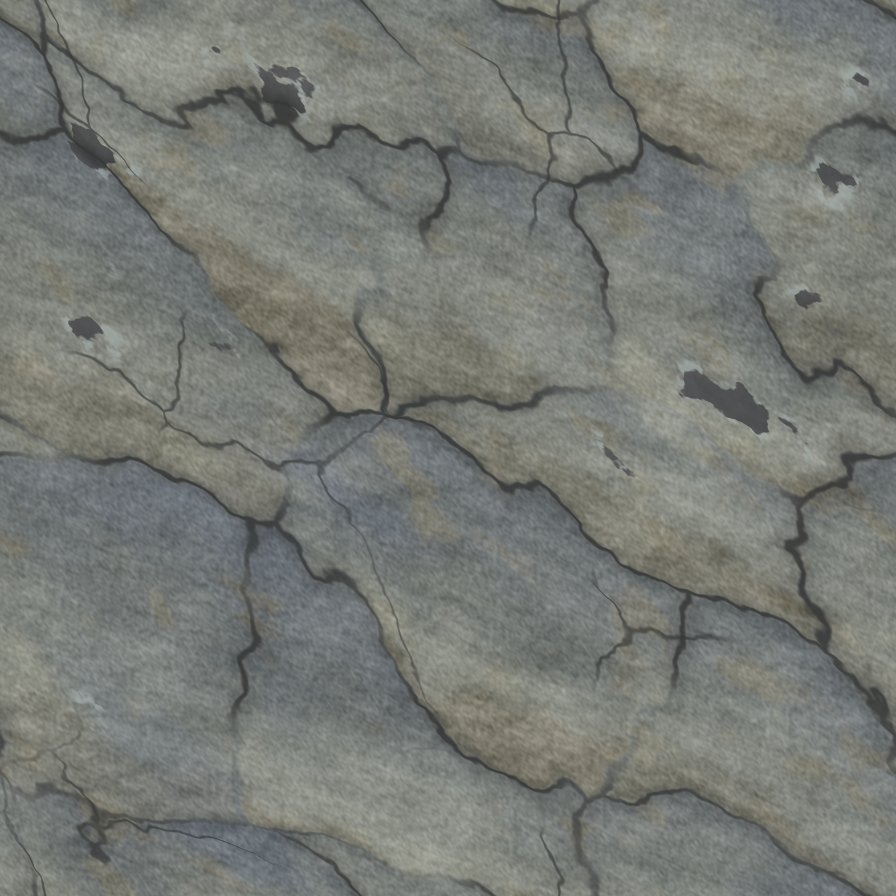
A Shadertoy shader for this texture:

```glsl
const vec3 STONE   = vec3(0.475, 0.492, 0.475);
const vec3 SLATE   = vec3(0.405, 0.428, 0.450);
const vec3 OCHRE   = vec3(0.505, 0.480, 0.405);
const vec3 PALE    = vec3(0.665, 0.665, 0.595);
const vec3 LICHEN  = vec3(0.650, 0.690, 0.680);
const vec3 STAIN   = vec3(0.285, 0.285, 0.295);
const vec3 CREVICE = vec3(0.210, 0.215, 0.215);

const float SKEW = 0.5;               // downhill slope of the bedding; row counts stay even
const vec2 SLAB_COUNT = vec2(3.0, 4.0);
const vec2 FRACTURE_COUNT = vec2(4.0, 4.0);
const vec2 LIGHT_STEP = vec2(-0.0035, 0.0050);
const float WARP = 0.085;
const float RELIEF = 0.62;
const float GRAIN = 0.065;

// Skewed lattice that repeats over the unit square
vec2 toLattice(vec2 uv, vec2 n) {
    return n * vec2(uv.x, uv.y + SKEW * uv.x);
}

vec2 wrapCell(vec2 c, vec2 n) {
    float turns = floor(c.x / n.x);
    return vec2(c.x - turns * n.x, mod(c.y - turns * SKEW * n.y, n.y));
}

vec2 hash2(vec2 c, float seed) {
    highp uvec3 v = uvec3(c, seed) * 1664525u + 1013904223u;
    v.x += v.y * v.z; v.y += v.z * v.x; v.z += v.x * v.y;
    v ^= v >> 16u;
    v.x += v.y * v.z; v.y += v.z * v.x;
    return vec2(v.xy >> 16u) / 65535.0;
}

// Gradient noise and its fractal sum
float corner(vec2 cell, vec2 offset, vec2 f, vec2 n, float seed) {
    vec2 g = hash2(wrapCell(cell + offset, n), seed) * 2.0 - 1.0;
    return dot(g, f - offset);
}

float noise(vec2 uv, vec2 n, float seed) {
    vec2 p = toLattice(uv, n), c = floor(p), f = p - c;
    vec2 u = f * f * f * (f * (f * 6.0 - 15.0) + 10.0);
    float low  = mix(corner(c, vec2(0, 0), f, n, seed), corner(c, vec2(1, 0), f, n, seed), u.x);
    float high = mix(corner(c, vec2(0, 1), f, n, seed), corner(c, vec2(1, 1), f, n, seed), u.x);
    return 1.4 * mix(low, high, u.y);
}

float fbm(vec2 uv, vec2 n, int octaves, float seed) {
    float sum = 0.0, amp = 1.0;
    for (int i = 0; i < octaves; i++) {
        sum += amp * noise(uv, n, seed + float(i));
        n *= 2.0;
        amp *= 0.5;
    }
    return sum;
}

// Distance to the nearest joint between slabs, with slab position and identity
float slabs(vec2 uv, vec2 n, float seed, out vec2 local, out vec2 id) {
    vec2 p = toLattice(uv, n), c = floor(p), f = p - c;
    vec2 nearest = vec2(0.0), home = vec2(0.0);
    float best = 9.0;
    for (int y = -1; y <= 1; y++)
    for (int x = -1; x <= 1; x++) {
        vec2 o = vec2(x, y);
        vec2 r = o + 0.1 + 0.8 * hash2(wrapCell(c + o, n), seed) - f;
        if (dot(r, r) < best) { best = dot(r, r); nearest = r; home = o; }
    }
    float edge = 9.0;
    for (int y = -2; y <= 2; y++)
    for (int x = -2; x <= 2; x++) {
        vec2 o = home + vec2(x, y);
        vec2 r = o + 0.1 + 0.8 * hash2(wrapCell(c + o, n), seed) - f;
        vec2 d = r - nearest;
        if (dot(d, d) > 0.0001) edge = min(edge, dot(0.5 * (r + nearest), normalize(d)));
    }
    local = -nearest;
    id = hash2(wrapCell(c + home, n), seed + 1.0);
    return edge;
}

float height(vec2 uv) {
    return fbm(uv, vec2(4, 6), 6, 40.0);
}

void mainImage(out vec4 fragColor, in vec2 fragCoord) {
    vec2 uv = fragCoord / iResolution.xy;
    vec2 warped = uv + WARP * vec2(fbm(uv, vec2(3, 4), 6, 10.0), fbm(uv, vec2(3, 4), 6, 20.0));
    vec2 local, id, unusedLocal, unusedId;
    float joint = slabs(warped, SLAB_COUNT, 3.0, local, id);
    float fracture = slabs(warped + 0.37, FRACTURE_COUNT, 7.0, unusedLocal, unusedId);

    float broad = fbm(uv, vec2(2, 4), 4, 50.0);
    float patchy = fbm(uv, vec2(4, 6), 5, 60.0);
    float rough = fbm(uv, vec2(12, 16), 5, 70.0);

    // Slab profile: shaded top, pale lip, ochre face falling to the joint
    float v = local.y + 0.22 * patchy + 0.06 * rough;
    float solid = smoothstep(0.0, 0.035, joint);
    float ledge = solid * mix(0.35, 1.0, id.x);
    float shade = solid * smoothstep(0.0, 0.6, v);
    float face = ledge * (1.0 - smoothstep(-0.34, -0.16, v));
    float lip = ledge * smoothstep(-0.34, -0.16, v) * (1.0 - smoothstep(-0.16, 0.18, v));

    vec3 color = STONE + 0.075 * broad + 0.03 * (id.y - 0.5) * solid;
    color = mix(color, SLATE, 0.75 * shade);
    color = mix(color, SLATE + vec3(0.03, 0.04, 0.06), 0.6 * smoothstep(0.1, 0.6, -broad));
    color = mix(color, OCHRE, 0.8 * face);
    color = mix(color, OCHRE * 1.04, 0.5 * smoothstep(0.25, 0.7, rough + 0.5 * broad));
    color = mix(color, PALE, 0.48 * lip);
    color = mix(color, PALE, 0.55 * smoothstep(0.25, 0.85, patchy));

    // Surface relief and grain
    float bump = height(uv) - height(uv + LIGHT_STEP);
    color += RELIEF * bump * (1.0 + 0.6 * face);
    color += GRAIN * (noise(uv, vec2(220), 80.0) + 0.6 * noise(uv, vec2(110), 81.0));

    // Dark stains fringed with lichen flecks
    float zone = smoothstep(0.0, 0.35, noise(uv, vec2(3, 4), 90.0));
    float stain = fbm(uv, vec2(7, 10), 6, 100.0) + 0.35 * lip - 0.5 * (1.0 - zone);
    float flecks = smoothstep(0.08, 0.35, fbm(uv, vec2(28, 36), 4, 110.0));
    color = mix(color, LICHEN, 0.65 * flecks * smoothstep(0.28, 0.5, stain));
    color = mix(color, STAIN + 0.06 * rough, 0.85 * smoothstep(0.56, 0.62, stain));

    // Joints with soft shadow, and fainter fractures
    float open = smoothstep(-0.35, 0.15, noise(uv, vec2(5, 6), 120.0));
    float split = smoothstep(0.0, 0.3, noise(uv, vec2(4, 4), 130.0));
    color *= 1.0 - 0.16 * open * (1.0 - smoothstep(0.0, 0.11, joint));
    color = mix(color, CREVICE, 0.85 * open * (1.0 - smoothstep(0.004, 0.022, joint)));
    color = mix(color, CREVICE, 0.65 * split * (1.0 - smoothstep(0.002, 0.017, fracture)));

    fragColor = vec4(clamp(color, 0.0, 1.0), 1.0);
}
```
